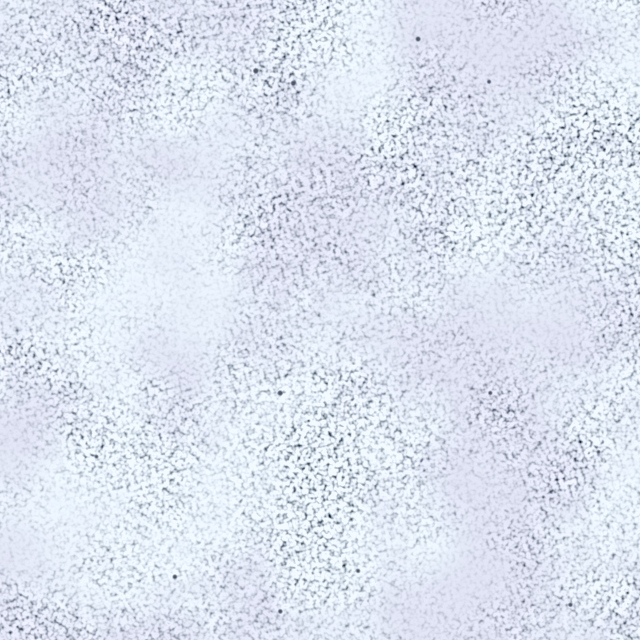
This texture is drawn by a WebGL 1 fragment shader. Its source:

```glsl
precision highp float;
uniform vec2 u_resolution;

// Colours
const vec3 LAVENDER = vec3(0.872, 0.886, 0.950);
const vec3 FROST = vec3(0.918, 0.955, 0.995);
const vec3 HIGHLIGHT = vec3(0.955, 0.985, 1.0);
const vec3 SPECK = vec3(0.24, 0.28, 0.35);
const vec3 GRAIN_TINT = vec3(1.04, 1.0, 0.98);

// Scales, in cells across the canvas
const float CLOUD_SCALE = 3.6;
const float PATCH_SCALE = 4.6;
const float CLUMP_SCALE = 36.0;
const float COARSE_GRAIN = 116.0;
const float FINE_GRAIN = 196.0;
const float SPECK_CELLS = 12.0;

// Strengths
const float GRAIN_MIN = 0.018;
const float GRAIN_MAX = 0.142;
const float GRAIN_SKEW = 0.35;
const float GRAIN_GAIN = 5.1;
const float PATCH_SHADE = 0.036;
const float CLUMP_SHADE = 0.085;
const float SPECK_CHANCE = 0.07;
const float SPECK_RADIUS = 0.0040;
const float SPECK_SOFTNESS = 0.0020;

const mat2 TURN = mat2(0.8, 0.6, -0.6, 0.8);

float hash(vec2 p) {
  return fract(sin(dot(p, vec2(127.1, 311.7))) * 43758.5453);
}

vec2 gradient(vec2 cell) {
  float angle = 6.28318 * hash(cell);
  return vec2(cos(angle), sin(angle));
}

// Gradient noise centred on zero
float noise(vec2 p) {
  vec2 i = floor(p);
  vec2 f = fract(p);
  vec2 w = f * f * f * (f * (f * 6.0 - 15.0) + 10.0);
  vec2 e = vec2(1.0, 0.0);
  float a = dot(gradient(i), f);
  float b = dot(gradient(i + e.xy), f - e.xy);
  float c = dot(gradient(i + e.yx), f - e.yx);
  float d = dot(gradient(i + e.xx), f - e.xx);
  return mix(mix(a, b, w.x), mix(c, d, w.x), w.y);
}

float fbm(vec2 p) {
  float sum = 0.0;
  float amplitude = 1.0;
  for (int i = 0; i < 4; i++) {
    sum += amplitude * noise(p);
    p = TURN * p * 2.1 + 17.3;
    amplitude *= 0.5;
  }
  return sum;
}

// Skewed grain: shallow highlights, deep dark dots
float grain(vec2 p) {
  float coarse = noise(TURN * p * COARSE_GRAIN + 5.7);
  float fine = noise(TURN * TURN * p * FINE_GRAIN + 71.9);
  float g = (0.58 * coarse + 0.54 * fine) * GRAIN_GAIN;
  return g + GRAIN_SKEW * g * g;
}

// Rare isolated round specks, kept inside their cells
float specks(vec2 p) {
  vec2 cell = floor(p * SPECK_CELLS);
  vec2 jitter = vec2(hash(cell + 3.1), hash(cell + 8.6));
  vec2 centre = (cell + 0.15 + 0.7 * jitter) / SPECK_CELLS;
  float radius = SPECK_RADIUS * mix(0.6, 1.0, hash(cell + 21.4));
  float disc = 1.0 - smoothstep(radius - SPECK_SOFTNESS,
                                radius + SPECK_SOFTNESS,
                                length(p - centre));
  return disc * step(hash(cell + 40.2), SPECK_CHANCE);
}

void main() {
  vec2 p = gl_FragCoord.xy / u_resolution.y;

  // Cloudy ground
  float cloud = smoothstep(-0.42, 0.42, fbm(p * CLOUD_SCALE + 31.7));
  vec3 colour = mix(LAVENDER, FROST, cloud);

  // Grain gathered in soft patches
  float density = smoothstep(-0.55, 0.72, fbm(p * PATCH_SCALE + 83.2));
  float clump = noise(p * CLUMP_SCALE + 12.5);
  float darkness = grain(p) * mix(GRAIN_MIN, GRAIN_MAX, density)
                 + density * (PATCH_SHADE + CLUMP_SHADE * clump);
  colour = min(colour - darkness * GRAIN_TINT, HIGHLIGHT);

  // Lone dark specks
  colour = mix(colour, SPECK, 0.9 * specks(p));

  gl_FragColor = vec4(clamp(colour, 0.0, 1.0), 1.0);
}
```
